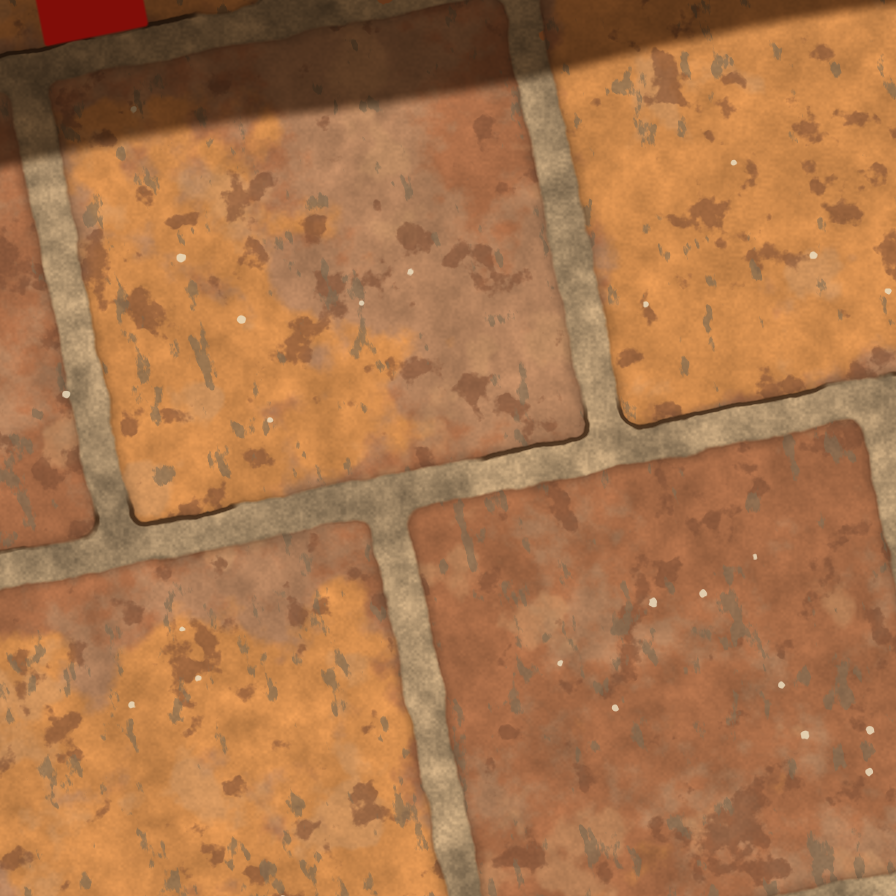
Give the GLSL for this texture, as a three.js fragment shader.

```glsl
varying vec2 vUv;

float hash(vec2 p) {
  return fract(sin(dot(p, vec2(127.1, 311.7))) * 43758.5453);
}

float noise(vec2 p) {
  vec2 i = floor(p);
  vec2 f = fract(p);
  f = f * f * (3.0 - 2.0 * f);
  return mix(mix(hash(i), hash(i + vec2(1.0, 0.0)), f.x),
             mix(hash(i + vec2(0.0, 1.0)), hash(i + 1.0), f.x), f.y);
}

float fbm(vec2 p) {
  float sum = 0.0;
  float amp = 0.5;
  for (int i = 0; i < 5; i++) {
    sum += amp * noise(p);
    p = mat2(1.6, 1.2, -1.2, 1.6) * p + 7.3;
    amp *= 0.5;
  }
  return sum / 0.97;
}

float roundedBox(vec2 p, vec2 halfSize, float radius) {
  vec2 d = abs(p) - halfSize + radius;
  return length(max(d, 0.0)) + min(max(d.x, d.y), 0.0) - radius;
}

// Sparse round grit: one candidate per grid cell
float grit(vec2 p, float density, float chance, float radius) {
  vec2 cell = floor(p * density);
  vec2 offset = 0.25 + 0.5 * vec2(hash(cell + 3.1), hash(cell + 8.7));
  float size = radius * (0.5 + 0.5 * hash(cell + 5.9));
  float d = length(fract(p * density) - offset) / density;
  d += 0.002 * (noise(p * 300.0) - 0.5);
  return step(hash(cell), chance) * (1.0 - smoothstep(size - 0.001, size + 0.001, d));
}

void main() {
  // Tilted running bond
  vec2 q = vec2(vUv.x + 0.2 * vUv.y, vUv.y - 0.2 * vUv.x);
  vec2 tileSize = vec2(0.57, 0.555);
  vec2 grid = (q - vec2(0.211, 0.362)) / tileSize;
  float row = floor(grid.y);
  float oddRow = mod(row, 2.0);
  grid.x -= 0.54 * oddRow;
  float column = floor(grid.x);
  vec2 f = fract(grid);
  vec2 seed = q + 5.0 * vec2(column, row);

  // Tile outline with chipped edges
  vec2 wobble = vec2(fbm(q * 22.0), fbm(q * 22.0 + 40.0)) - 0.5;
  vec2 local = (f - 0.5) * tileSize + 0.014 * wobble;
  float edge = roundedBox(local, tileSize * 0.5 - 0.021, 0.018);
  float tileMask = 1.0 - smoothstep(-0.002, 0.002, edge);

  float broad = fbm(seed * 7.0);
  float patches = fbm(seed * 19.0 + 11.0);
  float fine = fbm(seed * 65.0 + 23.0);
  float grain = noise(vUv * 330.0) - 0.5;

  // Orange glaze: one tone per tile, worn away unevenly
  float warm = mix(0.5 + 0.42 * column, 0.12 - 0.78 * column, oddRow);
  float mixedTile = (1.0 - oddRow) * (1.0 - min(abs(column), 1.0));
  warm += mixedTile * (1.1 * (0.5 - f.x) + 0.6 * (0.45 - f.y));
  warm -= 0.7 * oddRow * smoothstep(0.68, 0.95, f.y);
  warm -= 0.4 * smoothstep(-0.06, 0.0, edge);
  float glaze = smoothstep(0.36, 0.64, warm + 1.1 * (patches - 0.5) + 0.7 * (broad - 0.5));

  vec3 rose = vec3(0.69, 0.50, 0.36);
  vec3 russet = vec3(0.64, 0.41, 0.27);
  vec3 orange = vec3(0.81, 0.54, 0.30);
  float russetAmount = smoothstep(0.38, 0.62, broad + 0.35 * (fine - 0.5) + 0.1 * oddRow);
  vec3 tile = mix(rose, russet, russetAmount);
  tile = mix(tile, orange, glaze);
  tile *= 0.84 + 0.32 * fbm(seed * 30.0 + 31.0);

  // Pale scuffs, dark flakes and stretched pits
  float scuff = smoothstep(0.6, 0.7, fbm(seed * 12.0 + 61.0));
  tile = mix(tile, vec3(0.79, 0.59, 0.41), 0.5 * scuff);
  float flake = smoothstep(0.63, 0.72, fbm(seed * 28.0 + 83.0));
  tile = mix(tile, vec3(0.49, 0.31, 0.21), 0.6 * flake);
  float pit = smoothstep(0.66, 0.74, fbm(seed * vec2(60.0, 30.0) + 97.0));
  tile = mix(tile, vec3(0.50, 0.42, 0.32), 0.65 * pit);
  tile *= 0.93 + 0.14 * fine + 0.07 * grain;
  tile *= 1.0 - 0.14 * smoothstep(-0.014, 0.0, edge);

  // Sandy mortar
  vec3 mortar = vec3(0.72, 0.60, 0.45) * (0.72 + 0.5 * fbm(q * 48.0));
  mortar *= 1.0 + 0.16 * grain;
  mortar *= 1.0 - 0.16 * smoothstep(0.45, 0.65, fbm(q * 11.0 + 17.0));
  mortar = mix(mortar, vec3(0.82, 0.51, 0.29), grit(q, 17.0, 0.12, 0.010));
  vec3 color = mix(mortar, tile, tileMask);

  // Broken dark crack under the lower tile edge
  float crack = 1.0 - smoothstep(0.001, 0.004, abs(edge - 0.001));
  crack *= smoothstep(0.12, 0.06, f.y) * smoothstep(0.42, 0.58, fbm(q * 13.0 + 51.0));
  crack += 0.25 * (1.0 - smoothstep(0.001, 0.004, abs(edge))) * patches;
  color = mix(color, vec3(0.24, 0.15, 0.08), min(crack, 1.0) * 0.85);
  color = mix(color, vec3(0.92, 0.86, 0.74), 0.85 * grit(q + 0.37, 15.0, 0.13, 0.005));

  // Cast shadow and the red object in the top corner
  float shadowLine = 0.81 + 0.18 * vUv.x + 0.007 * sin(vUv.x * 9.0);
  float shadow = smoothstep(-0.008, 0.012, vUv.y - shadowLine);
  color *= mix(vec3(1.0), vec3(0.47, 0.42, 0.36), shadow);
  float corner = roundedBox(q - vec2(0.30, 1.038), vec2(0.06, 0.10), 0.004);
  color = mix(color, vec3(0.50, 0.05, 0.03), 1.0 - smoothstep(-0.002, 0.002, corner));

  gl_FragColor = vec4(color, 1.0);
}
```
